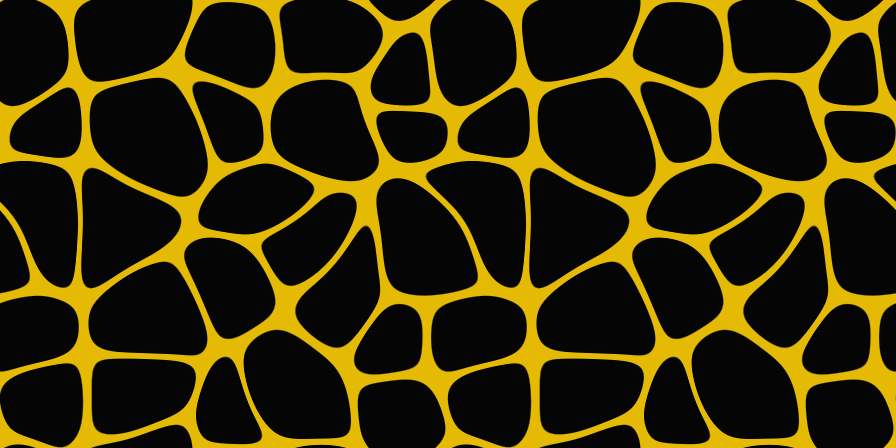
Write a Shadertoy shader that draws this pattern.

```glsl
const vec3 STONE_BLACK = vec3(0.018);
const vec3 GROUT_YELLOW = vec3(0.898, 0.729, 0.02);
const float CELLS = 5.0;        // stones along one side of the repeating tile
const float WARP_SCALE = 0.6;   // CELLS * WARP_SCALE must stay whole
const float WARP_AMOUNT = 0.4;
const float JITTER = 0.76;
const float SIZE_SPREAD = 0.17;
const float HALF_GAP = 0.033;
const float ROUNDING = 0.085;

vec2 hash2(vec2 p, float seed) {
    vec2 q = vec2(dot(p, vec2(127.1, 311.7)), dot(p, vec2(269.5, 183.3)));
    return fract(sin(q + seed * 17.3) * 43758.5);
}

// Gradient noise that repeats every "period" lattice steps
float latticeDot(vec2 corner, vec2 offset, float period, float seed) {
    float angle = 6.2832 * hash2(mod(corner, period), seed).x;
    return dot(vec2(cos(angle), sin(angle)), offset);
}

float gradientNoise(vec2 p, float period, float seed) {
    vec2 i = floor(p), f = fract(p);
    vec2 u = f * f * f * (f * (f * 6.0 - 15.0) + 10.0);
    vec2 e = vec2(1.0, 0.0);
    float low = mix(latticeDot(i, f, period, seed),
                    latticeDot(i + e.xy, f - e.xy, period, seed), u.x);
    float high = mix(latticeDot(i + e.yx, f - e.yx, period, seed),
                     latticeDot(i + e.xx, f - e.xx, period, seed), u.x);
    return mix(low, high, u.y);
}

vec2 warp(vec2 p, float amount) {
    vec2 q = p * WARP_SCALE;
    float period = CELLS * WARP_SCALE;
    return p + amount * vec2(gradientNoise(q, period, 3.0),
                             gradientNoise(q, period, 8.0));
}

// Stone centre in xy, size weight in z
vec3 stoneSite(vec2 cell, float period) {
    vec2 id = mod(cell, period);
    vec2 centre = cell + 0.5 + JITTER * (hash2(id, 1.0) - 0.5);
    return vec3(centre, SIZE_SPREAD * hash2(id, 2.0).x);
}

float powerDistance(vec2 p, vec3 site) {
    vec2 d = p - site.xy;
    return dot(d, d) - site.z;
}

vec2 owningCell(vec2 p, float period) {
    vec2 best = floor(p);
    float nearest = 1e3;
    for (int y = -2; y <= 2; y++)
    for (int x = -2; x <= 2; x++) {
        vec2 cell = floor(p) + vec2(x, y);
        float d = powerDistance(p, stoneSite(cell, period));
        if (d < nearest) {
            nearest = d;
            best = cell;
        }
    }
    return best;
}

// Soft minimum of the distances to all cell walls, which rounds the corners
float wallDistance(vec2 p, float period, float rounding) {
    vec2 home = owningCell(p, period);
    vec3 own = stoneSite(home, period);
    float ownPower = powerDistance(p, own);
    float sum = 0.0;
    for (int y = -2; y <= 2; y++)
    for (int x = -2; x <= 2; x++) {
        if (x == 0 && y == 0) continue;
        vec3 other = stoneSite(home + vec2(x, y), period);
        float d = 0.5 * (powerDistance(p, other) - ownPower)
                / max(distance(own.xy, other.xy), 0.05);
        sum += exp(-d / rounding);
    }
    return -rounding * log(sum);
}

void mainImage(out vec4 fragColor, in vec2 fragCoord) {
    vec2 p = CELLS * fragCoord / iResolution.y;
    float pixel = CELLS / iResolution.y;
    float inside = wallDistance(warp(p, WARP_AMOUNT), CELLS, ROUNDING) - HALF_GAP;
    float stone = clamp(inside / pixel + 0.5, 0.0, 1.0);
    fragColor = vec4(mix(GROUT_YELLOW, STONE_BLACK, stone), 1.0);
}
```
